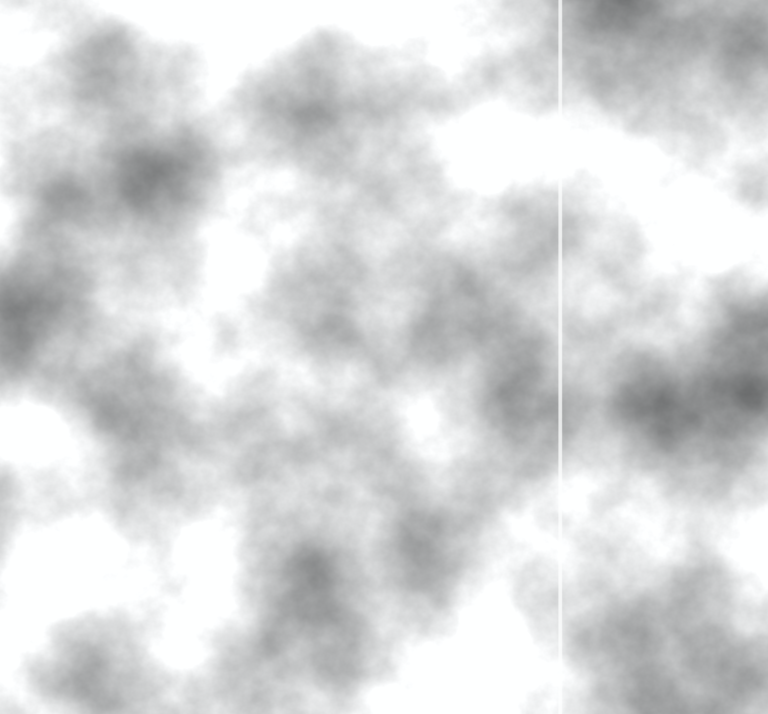
This texture is drawn by a Shadertoy shader. Its source:

```glsl
// Soft grey clouds burnt out to white, crossed by one thin pale vertical line.

#define CLOUD_SCALE 3.6     // largest noise cells per canvas height
#define OCTAVES 8
#define GAIN 0.5            // amplitude ratio between octaves
#define SEED vec2(17.3, 41.8)
#define MID_GREY 0.86
#define CONTRAST 0.62
#define DARK_LIFT 0.10      // eases the deepest greys
#define TINT vec3(-0.005, 0.001, 0.004)
#define LINE_X 0.7295       // as a fraction of the width
#define LINE_HALF_WIDTH 0.0024
#define LINE_OPACITY 0.75

// Integer hash to a unit gradient vector
vec2 gradientAt(vec2 cell) {
    uvec2 q = uvec2(ivec2(cell)) * uvec2(1597u, 3571u);
    uint h = (q.x ^ (q.y << 7)) * 74699u + q.y;
    h = (h ^ (h >> 15)) * 48271u;
    h = (h ^ (h >> 13)) * 69621u;
    h ^= h >> 16;
    float angle = float(h & 65535u) / 65536.0 * 6.28318;
    return vec2(cos(angle), sin(angle));
}

// Gradient noise with quintic blending
float gradientNoise(vec2 p) {
    vec2 cell = floor(p);
    vec2 f = p - cell;
    vec2 w = f * f * f * (f * (f * 6.0 - 15.0) + 10.0);
    vec2 e = vec2(1.0, 0.0);
    float a = dot(gradientAt(cell), f);
    float b = dot(gradientAt(cell + e.xy), f - e.xy);
    float c = dot(gradientAt(cell + e.yx), f - e.yx);
    float d = dot(gradientAt(cell + e.xx), f - e.xx);
    return mix(mix(a, b, w.x), mix(c, d, w.x), w.y);
}

// Octaves are turned and shifted so their lattices never line up
float cloudNoise(vec2 p) {
    mat2 turnAndDouble = 2.0 * mat2(0.8, 0.6, -0.6, 0.8);
    float sum = 0.0;
    float amplitude = 1.0;
    for (int i = 0; i < OCTAVES; i++) {
        sum += amplitude * gradientNoise(p);
        p = turnAndDouble * p + vec2(5.37, 9.71);
        amplitude *= GAIN;
    }
    return sum;
}

void mainImage(out vec4 fragColor, in vec2 fragCoord) {
    // Clouds, slightly wider than tall
    vec2 p = fragCoord / iResolution.y * vec2(0.93, 1.0);
    float n = cloudNoise(p * CLOUD_SCALE + SEED);
    float shade = MID_GREY + CONTRAST * n + DARK_LIFT * n * n;
    vec3 color = min(vec3(shade) + TINT, vec3(0.995, 1.0, 1.0));

    // Pale vertical line with soft edges
    float fromLine = abs(fragCoord.x / iResolution.x - LINE_X);
    float soft = max(0.0012, 0.75 / iResolution.x);
    float line = 1.0 - smoothstep(LINE_HALF_WIDTH - soft, LINE_HALF_WIDTH + soft, fromLine);
    color = mix(color, vec3(0.995, 1.0, 1.0), line * LINE_OPACITY);

    fragColor = vec4(color, 1.0);
}
```
